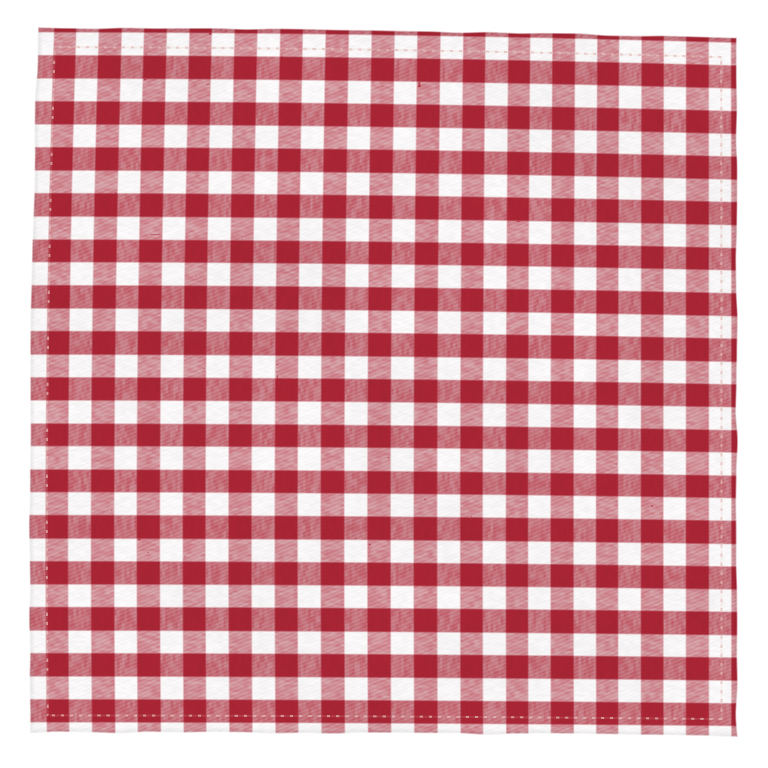
Reproduce this pattern procedurally as a three.js fragment shader.

```glsl
// Red and white gingham cloth with a stitched hem, lying slightly warped on white.
#define LAST 14.0                      // index of the last full stripe, both ways
#define BAND 0.25                      // half width of a red stripe, in repeats
#define SOFT 0.026                     // edge softness, in repeats
#define WARP_RED 0.49                  // red share where only a column is dyed
#define WEFT_RED 0.63                  // red share where only a row is dyed
#define GRAIN 0.30                     // strength of the thread texture
#define COTTON vec3(0.972, 0.965, 0.965)
#define RED vec3(0.655, 0.145, 0.205)
#define STITCH vec3(0.89, 0.74, 0.72)
#define CLOTH_BOX vec4(-0.59, -0.85, 14.86, 14.46)
#define STITCH_BOX vec4(-0.22, -0.43, 14.53, 14.10)

varying vec2 vUv;

float hash(vec2 p) {
  return fract(sin(dot(p, vec2(127.1, 311.7))) * 43758.5453);
}

float noise(vec2 p) {
  vec2 i = floor(p), f = fract(p);
  f = f * f * (3.0 - 2.0 * f);
  return mix(mix(hash(i), hash(i + vec2(1.0, 0.0)), f.x),
             mix(hash(i + vec2(0.0, 1.0)), hash(i + 1.0), f.x), f.y);
}

// Stripe coordinates: x counts columns from the left, y counts rows from the top.
vec2 stripeCoords(vec2 p) {
  float firstColumn = 0.074 + 0.025 * (p.y - 0.3) * (p.y - 0.3);
  float bulge = (p.x - 0.62) / 0.2;
  float x = p.x - 0.004 * exp(-bulge * bulge);
  float firstRow = 0.913 - 0.0145 * p.x * p.x;
  float lastRow = 0.0745 - 0.0055 * p.x * p.x;
  return LAST * vec2((x - firstColumn) / (0.9076 - firstColumn),
                     (firstRow - p.y) / (firstRow - lastRow));
}

// Signed distances to the box sides; the larger component is the nearest side.
vec2 boxSides(vec2 p, vec4 box) {
  return abs(p - 0.5 * (box.xy + box.zw)) - 0.5 * (box.zw - box.xy);
}

// Coverage of a red stripe centred on each whole number, with small width changes.
float stripe(float x, float seed) {
  float halfWidth = BAND + 0.012 * (hash(vec2(floor(x + 0.5), seed)) - 0.5);
  return 1.0 - smoothstep(halfWidth - SOFT, halfWidth + SOFT, abs(fract(x + 0.5) - 0.5));
}

vec3 weave(vec2 q) {
  float column = stripe(q.x, 3.0);
  float row = stripe(q.y, 8.0);
  float red = mix(WARP_RED * column, mix(WEFT_RED, 1.0, column), row);

  // Threads run along the undyed direction, crossed by a fine twill
  float across = noise(q * vec2(9.0, 18.0));
  float along = noise(q * vec2(18.0, 7.0) + 40.0);
  float twill = 0.5 + 0.5 * sin(6.2832 * (5.0 * q.x + 12.0 * q.y));
  float thread = mix(mix(across, along, row), twill, 0.3) - 0.5;
  red += GRAIN * thread * abs(column - row);

  // Sparse red slubs
  red += 0.35 * smoothstep(0.965, 1.0, noise(q * vec2(5.0, 11.0) + 17.0)) * column;

  vec3 color = mix(COTTON, RED, clamp(red, 0.0, 1.0));
  float wear = noise(q * 0.7 + 5.0) - 0.5;
  return color * (1.0 + 0.05 * thread + 0.02 * wear);
}

// Dashed seam just inside the edge
float seam(vec2 q) {
  vec2 side = boxSides(q, STITCH_BOX);
  float run = side.x > side.y ? q.y : q.x;
  float dash = smoothstep(0.24, 0.32, abs(fract(run * 5.0) - 0.5) + 0.1);
  float line = 1.0 - smoothstep(0.008, 0.036, abs(max(side.x, side.y)));
  return line * (1.0 - 0.8 * dash);
}

void main() {
  vec2 q = stripeCoords(vUv);
  vec2 side = boxSides(q, CLOTH_BOX);
  float edge = max(side.x, side.y) + 0.05 * (noise(q * 1.5) - 0.5);

  vec3 cloth = mix(weave(q), STITCH, 0.75 * seam(q));
  cloth *= 1.0 - 0.06 * smoothstep(-0.12, 0.0, edge);  // turned edge
  vec3 color = mix(cloth, vec3(1.0), smoothstep(-SOFT, SOFT, edge));
  gl_FragColor = vec4(color, 1.0);
}
```
